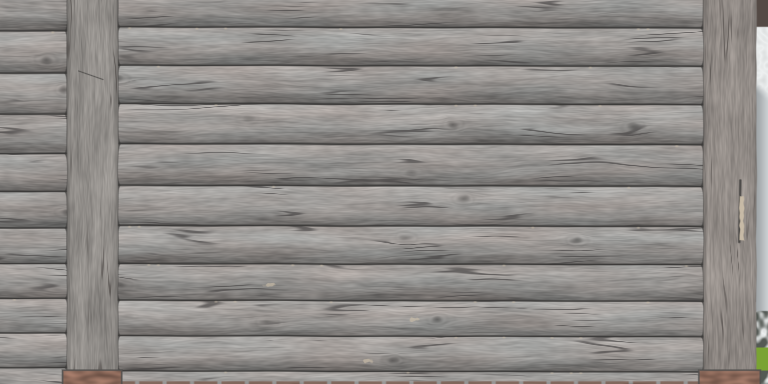
Reproduce this texture procedurally as a Shadertoy shader.

```glsl
const float PITCH = 0.0998;
const vec3 GAP = vec3(0.23, 0.225, 0.22);
const vec3 PALE = vec3(0.78, 0.73, 0.65);
const vec3 BRICK = vec3(0.56, 0.42, 0.36);

float hash(vec2 p) {
    vec3 q = fract(p.xyx * 0.1031);
    q += dot(q, q.yzx + 33.33);
    return fract((q.x + q.y) * q.z);
}

float corner(vec2 cell, vec2 offset) {
    float a = 6.2832 * hash(cell);
    return dot(vec2(cos(a), sin(a)), offset);
}

// Gradient noise, about -0.7 to 0.7
float noise(vec2 p) {
    vec2 i = floor(p), f = p - i, u = f * f * f * (f * (f * 6.0 - 15.0) + 10.0);
    vec2 e = vec2(1.0, 0.0);
    return mix(mix(corner(i, f), corner(i + e, f - e), u.x),
               mix(corner(i + e.yx, f - e.yx), corner(i + 1.0, f - 1.0), u.x), u.y);
}

float inside(float d, float px) { return 1.0 - smoothstep(-px, px, d); }

float boxDist(vec2 p, vec2 lo, vec2 hi) {
    vec2 d = max(lo - p, p - hi);
    return max(d.x, d.y);
}

float segmentDist(vec2 p, vec2 a, vec2 b) {
    vec2 ab = b - a;
    return length(p - a - ab * clamp(dot(p - a, ab) / dot(ab, ab), 0.0, 1.0));
}

// Weathered fibres along x: x = tone, y = crack amount
vec2 grain(vec2 p, float seed) {
    vec2 q = p + seed * vec2(7.3, 3.1);
    q.y += 0.014 * noise(q * vec2(3.0, 9.0)) + 0.002 * noise(q * vec2(14.0, 30.0));
    float tone = 0.4 * noise(q * vec2(3.0, 38.0)) + 0.4 * noise(q * vec2(8.0, 120.0))
               + 0.4 * noise(q * vec2(30.0, 240.0));
    float vein = 1.0 - smoothstep(0.0, 0.2, abs(noise(q * vec2(4.0, 75.0) + 17.0)));
    tone -= 0.28 * vein * smoothstep(-0.1, 0.3, noise(q * vec2(5.0, 25.0) + 70.0)) - 0.05;
    float line = 1.0 - smoothstep(0.02, 0.10, abs(noise(q * vec2(3.0, 55.0) + 9.0)));
    return vec2(tone, line * smoothstep(0.1, 0.35, noise(q * vec2(5.0, 28.0) + 40.0)));
}

// Row coordinate with slightly uneven log heights
float logRow(float y, float start, float span, float bow) {
    float t = clamp((y - start) / span, -0.2, 1.05);
    return (y - 0.03 + bow * sin(3.14159 * t)) / PITCH;
}

vec3 logColor(vec2 p, float row, float side, float px) {
    float id = floor(row), f = row - id;
    float seed = floor(40.0 * hash(vec2(id + 3.0, side + 5.0)));

    // Scattered knots push the fibres aside
    float cell = floor(p.x / 0.45);
    vec2 key = vec2(cell + seed, id + 11.0);
    float present = smoothstep(0.5, 0.9, hash(key + 7.0));
    vec2 k = vec2(p.x - (cell + 0.25 + 0.5 * hash(key)) * 0.45,
                  (f - 0.3 - 0.4 * hash(key + 3.0)) * PITCH);
    float d = length(k * vec2(0.8, 1.5)) + 0.006 * noise(p * 45.0);
    float pull = present * exp(-d * d * 1500.0);
    vec2 g = grain(p - vec2(0.0, k.y * 0.8 * pull), seed);

    // Rounded profile, lit from above
    float shade = mix(0.42, 0.575, smoothstep(0.0, 0.45, f))
                + 0.06 * smoothstep(0.4, 0.8, f);
    shade += 0.04 * (hash(vec2(seed, id)) - 0.5) + 0.05 * noise(p * vec2(5.0, 20.0) + seed);
    shade += 0.17 * g.x + 0.025 * pull * sin(d * 450.0) - 0.06 * pull;
    float warmth = clamp(0.5 + 0.9 * noise(p * vec2(4.0, 25.0) + seed), 0.0, 1.0);
    vec3 col = shade * mix(vec3(0.99, 0.995, 0.985), vec3(1.03, 0.985, 0.96), warmth);
    col = mix(col, vec3(0.27, 0.26, 0.26), 0.65 * g.y);
    col *= 1.0 - 0.25 * present * (1.0 - smoothstep(0.002, 0.013, d));

    // Bare pale scars on the lower logs
    float scar = step(0.62, hash(key + 19.0)) * step(id, 2.0);
    float scarDist = length((k + vec2(0.06, 0.0)) * vec2(0.5, 1.1)) - 0.006;
    col = mix(col, PALE, 0.7 * scar * inside(scarDist + 0.007 * noise(p * 90.0), px));

    // Thin dark joint with occasional light flecks
    float joint = min(f * 0.8, 1.0 - f) * PITCH;
    col = mix(GAP, col, smoothstep(-0.0005, 0.003 + 0.5 * px, joint));
    float bit = floor(p.x / 0.025);
    float fleck = step(0.93, hash(vec2(bit, id + 23.0)));
    float fleckDist = length(vec2(p.x - (bit + 0.5) * 0.025, (f - 0.96) * PITCH) * vec2(0.6, 1.0));
    return mix(col, PALE, 0.6 * fleck * inside(fleckDist - 0.002, px));
}

vec3 postColor(vec2 p, float left, float right, float warmth, float seed) {
    vec2 g = grain(p.yx, seed);
    float rim = smoothstep(0.0, 0.014, min(p.x - left, right - p.x));
    float shade = (0.565 + 0.16 * g.x + 0.06 * noise(p * 9.0 + seed)) * mix(0.85, 1.0, rim);
    vec3 col = shade * mix(vec3(1.0, 0.985, 0.96), vec3(1.02, 0.965, 0.93), warmth);
    return mix(col, vec3(0.28, 0.26, 0.25), 0.55 * g.y);
}

// Bright strip beyond the wall
vec3 outside(vec2 p, float px) {
    float tube = smoothstep(1.965, 2.01, p.x);
    vec3 col = mix(vec3(0.62, 0.64, 0.65), vec3(0.82, 0.84, 0.85), tube);
    vec3 bright = vec3(0.93, 0.94, 0.94) - 0.12 * abs(noise(p * 50.0));
    col = mix(col, bright, smoothstep(0.74, 0.78, p.y + 0.8 * (p.x - 1.99)));
    col = mix(col, vec3(0.33, 0.29, 0.27), inside(0.93 - p.y, px));
    vec3 low = mix(vec3(0.33, 0.35, 0.33), bright, smoothstep(-0.3, 0.4, noise(p * 45.0)));
    low = mix(low, vec3(0.48, 0.64, 0.2), inside(abs(p.y - 0.065) - 0.03, px));
    return mix(col, low, inside(p.y - 0.19, px));
}

vec3 addPost(vec3 col, vec2 p, vec2 span, float f, float warmth, float px) {
    float d = max(span.x - p.x, p.x - span.y) + 0.003 * noise(vec2(p.y * 12.0, span.x));
    float reveal = 0.001 + 0.006 * pow(abs(2.0 * f - 1.0), 6.0);
    float wall = step(p.x, 1.9);
    col = mix(col, GAP, 0.75 * wall * inside(d - reveal, px));
    col = mix(col, postColor(p, span.x, span.y, warmth, floor(span.x * 9.0)), inside(d, px));
    float base = boxDist(p, vec2(span.x - 0.014, -1.0), vec2(span.y + 0.012, 0.038));
    vec3 clay = BRICK * (0.98 + 0.4 * noise(p * vec2(25.0, 70.0)));
    return mix(col, mix(GAP * 1.4, clay, inside(base + 0.004, px)), inside(base, px));
}

void mainImage(out vec4 fragColor, in vec2 fragCoord) {
    float px = 1.0 / iResolution.y;
    vec2 p = fragCoord * px;
    float side = step(0.24, p.x);
    float y = p.y + 0.002 * noise(vec2(p.x * 5.0, 2.0)) + 0.002 * p.x * side;
    float row = mix(logRow(y, 0.16, 0.84, 0.029), logRow(y, 0.09, 0.56, 0.016), side);
    vec3 col = logColor(p, row, side, px);

    // Brick course under the logs
    float mortar = smoothstep(0.38, 0.47, abs(fract(p.x * 14.0) - 0.5));
    col = mix(col, mix(BRICK * 0.85, vec3(0.58), mortar), 0.8 * side * inside(p.y - 0.007, px));

    col = mix(col, outside(p, px), inside(1.968 - p.x, px));
    col = addPost(col, p, vec2(0.175, 0.307), fract(row), 0.25, px);
    col = addPost(col, p, vec2(1.832, 1.970), fract(row), 0.75, px);

    // Splits and a splinter in the posts
    float split = segmentDist(p, vec2(0.205, 0.815), vec2(0.268, 0.793)) - 0.001;
    split = min(split, segmentDist(p, vec2(1.925, 0.37), vec2(1.928, 0.53)) - 0.003);
    col = mix(col, GAP, 0.8 * inside(split, px));
    float splinter = boxDist(p, vec2(1.926, 0.375), vec2(1.937, 0.49));
    col = mix(col, PALE, inside(splinter + 0.004 * noise(p * 60.0), px));
    fragColor = vec4(clamp(col, 0.0, 1.0), 1.0);
}
```
